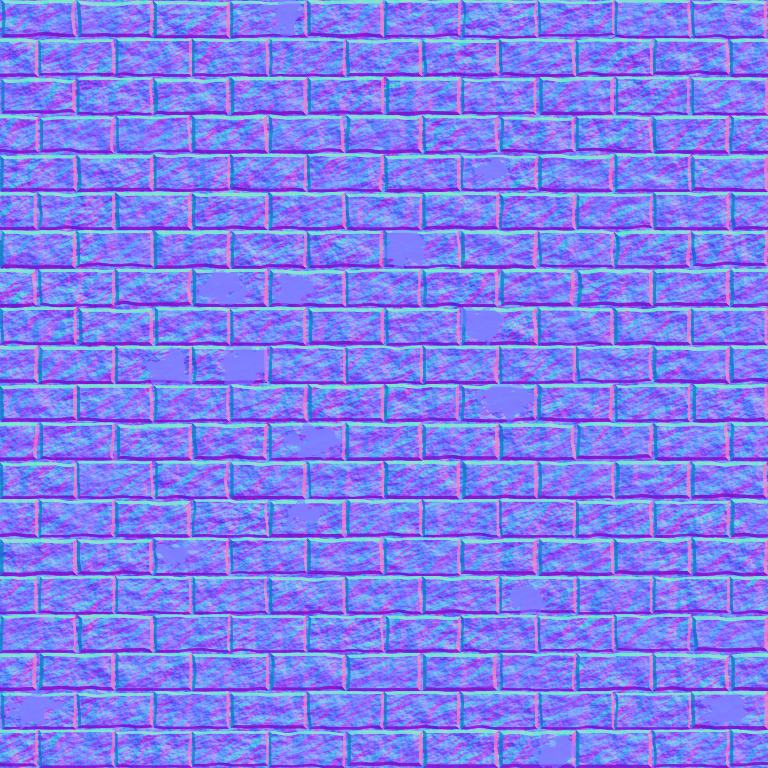
Give the GLSL for this texture map, as a WebGL 2 fragment shader.

```glsl
#version 300 es
precision highp float;

uniform vec2 u_resolution;
out vec4 fragColor;

// Layout, in canvas units
const vec2 BRICKS = vec2(10.0, 20.0);
const float ROW_SHIFT = 0.5;
const float SAMPLE_STEP = 0.0007;

// Bevelled edges
const float BEVEL_WIDTH = 0.0039;
const float BEVEL_SLOPE = 1.25;
const float CHIP_DEPTH = 0.0050;
const float CHIP_FREQUENCY = 28.0;
const float MAX_INSET = 0.0026;

// Rough stone face
const int ROCK_OCTAVES = 4;
const float ROCK_FREQUENCY = 46.0;
const float ROCK_SLOPE = 0.25;
const float ROCK_SHEAR = 0.35;
const float ROCK_STRETCH = 0.75;
const float BEVEL_ROUGHNESS = 0.4;

// Smooth worn patches
const float PATCH_CHANCE = 0.09;
const float PATCH_RADIUS = 0.021;
const float PATCH_RAGGEDNESS = 0.022;
const float PATCH_FADE = 0.65;

vec2 hash2(vec2 p) {
    vec3 q = fract(p.xyx * vec3(0.1031, 0.1030, 0.0973));
    q += dot(q, q.yzx + 33.33);
    return fract((q.xx + q.yz) * q.zy);
}

vec2 cornerGradient(vec2 cell) {
    float angle = 6.28319 * hash2(cell).x;
    return vec2(cos(angle), sin(angle));
}

float gradientNoise(vec2 p) {
    vec2 cell = floor(p);
    vec2 f = p - cell;
    vec2 w = f * f * f * (f * (f * 6.0 - 15.0) + 10.0);
    vec2 e = vec2(1.0, 0.0);
    float a = dot(cornerGradient(cell), f);
    float b = dot(cornerGradient(cell + e.xy), f - e.xy);
    float c = dot(cornerGradient(cell + e.yx), f - e.yx);
    float d = dot(cornerGradient(cell + e.xx), f - e.xx);
    return mix(mix(a, b, w.x), mix(c, d, w.x), w.y);
}

// Brick index in xy, position inside the brick in zw
vec4 brickCell(vec2 p) {
    vec2 grid = p * BRICKS;
    float row = floor(grid.y);
    grid.x += ROW_SHIFT * (1.0 - mod(row, 2.0));
    vec2 id = vec2(mod(floor(grid.x), BRICKS.x), row);
    return vec4(id, fract(grid));
}

// Chipped distance of the low and high edges along each axis
float bevelHeight(vec2 p) {
    vec4 brick = brickCell(p);
    vec2 seed = brick.xy * 7.3;
    vec2 low = brick.zw / BRICKS;
    vec2 high = (1.0 - brick.zw) / BRICKS;
    vec2 along = p.yx * CHIP_FREQUENCY;
    vec2 lowChip = vec2(gradientNoise(vec2(along.x, seed.x + 3.1)),
                        gradientNoise(vec2(along.y, seed.y + 11.7)));
    vec2 highChip = vec2(gradientNoise(vec2(along.x, seed.x + 41.4)),
                         gradientNoise(vec2(along.y, seed.y + 57.9)));
    vec2 lowInset = pow(hash2(brick.xy + 17.0), vec2(4.0));
    vec2 highInset = pow(hash2(brick.xy + 71.0), vec2(4.0));
    low -= MAX_INSET * lowInset + CHIP_DEPTH * max(lowChip, 0.0);
    high -= MAX_INSET * highInset + CHIP_DEPTH * max(highChip, 0.0);
    vec2 nearest = min(low, high);
    float width = BEVEL_WIDTH * mix(0.75, 1.15, hash2(brick.xy + 5.0).x);
    return BEVEL_SLOPE * clamp(min(nearest.x, nearest.y), 0.0, width);
}

// Every octave adds the same slope, giving a crisp broken surface
float rockHeight(vec2 p) {
    vec2 q = vec2(p.x * ROCK_STRETCH, p.y - ROCK_SHEAR * p.x);
    float frequency = ROCK_FREQUENCY;
    float height = 0.0;
    for (int i = 0; i < ROCK_OCTAVES; i++) {
        height += gradientNoise(q * frequency + float(i) * 19.7) / frequency;
        frequency *= 2.03;
    }
    return ROCK_SLOPE * height;
}

vec2 heights(vec2 p) {
    return vec2(bevelHeight(p), rockHeight(p));
}

float patchMask(vec2 p) {
    vec4 brick = brickCell(p);
    vec2 choice = hash2(brick.xy + 131.0);
    vec2 centre = mix(vec2(0.2, 0.35), vec2(0.8, 0.65), hash2(brick.xy + 211.0));
    float reach = length((brick.zw - centre) / BRICKS * vec2(0.75, 1.0));
    float ragged = gradientNoise(p * 55.0) + 0.4 * gradientNoise(p * 150.0);
    float edge = PATCH_RADIUS * mix(0.6, 1.2, choice.y) - reach + PATCH_RAGGEDNESS * ragged;
    return step(choice.x, PATCH_CHANCE) * smoothstep(-0.001, 0.001, edge);
}

void main() {
    vec2 p = gl_FragCoord.xy / u_resolution;
    vec2 e = vec2(SAMPLE_STEP, 0.0);

    // Slopes of the bevel and of the rock
    vec2 dx = (heights(p + e.xy) - heights(p - e.xy)) / (2.0 * SAMPLE_STEP);
    vec2 dy = (heights(p + e.yx) - heights(p - e.yx)) / (2.0 * SAMPLE_STEP);
    vec2 bevelSlope = vec2(dx.x, dy.x);
    vec2 rockSlope = vec2(dx.y, dy.y);

    // Wear and uneven roughness
    float worn = patchMask(p);
    float onBevel = smoothstep(0.2, 0.9, length(bevelSlope));
    float roughness = mix(1.0, BEVEL_ROUGHNESS, onBevel) * (1.0 - 0.93 * worn);
    roughness *= 1.0 + 0.5 * gradientNoise(p * 14.0);

    vec2 slope = bevelSlope * (1.0 - PATCH_FADE * worn) + rockSlope * roughness;
    vec3 normal = normalize(vec3(-slope, 1.0));
    fragColor = vec4(normal * 0.5 + 0.5, 1.0);
}
```
